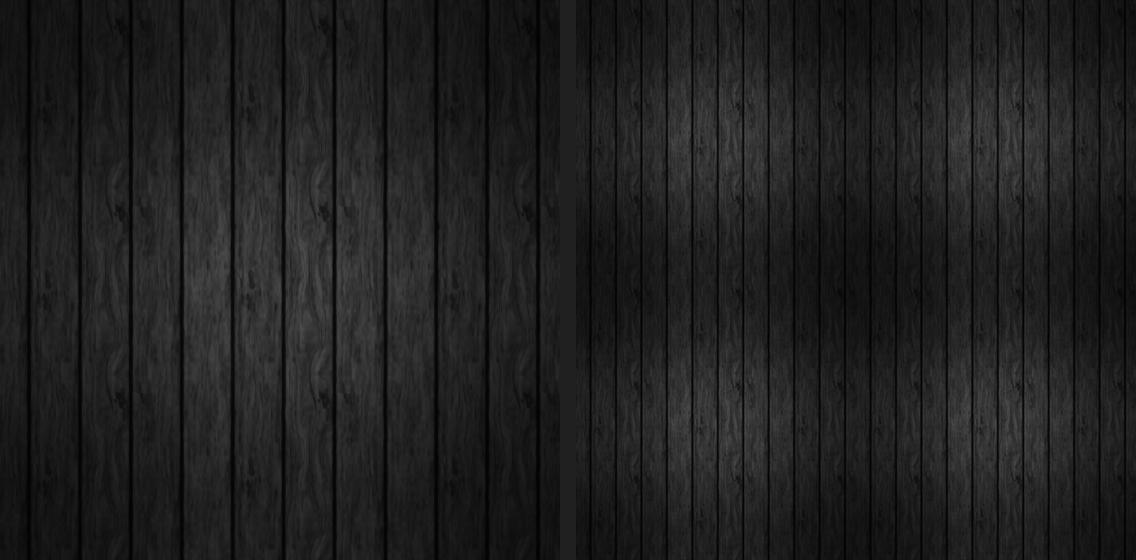
Left: one tile. Right: repeated 2 by 2.
This texture is drawn by a Shadertoy shader. Its source:

```glsl
// Dark charcoal wooden boards standing upright, lit softly in the middle.
// Eleven boards cycle through four grain kinds, each repeating three times
// in height; wrapped value noise makes fibres, streaks and worn knots.

float hash(vec2 p) {
    return fract(sin(dot(p, vec2(127.1, 311.7))) * 43758.5453);
}

// Value noise on a board: wraps in y after freq.y cells
float boardNoise(vec2 p, vec2 freq, float seed) {
    p *= freq;
    vec2 i = floor(p), f = fract(p);
    f = f * f * (3.0 - 2.0 * f);
    float x = i.x + seed * 97.0;
    float y0 = mod(i.y, freq.y), y1 = mod(i.y + 1.0, freq.y);
    return mix(mix(hash(vec2(x, y0)), hash(vec2(x + 1.0, y0)), f.x),
               mix(hash(vec2(x, y1)), hash(vec2(x + 1.0, y1)), f.x), f.y);
}

// Brightness of the wood at p: x runs over one board, y over one repeat
float woodGrain(vec2 p, float kind) {
    // Fibres bend slightly, most on the second kind
    float bend = boardNoise(p, vec2(3.0, 5.0), kind + 5.0) - 0.5;
    vec2 q = p + vec2(bend * (kind == 1.0 ? 0.22 : 0.08), 0.0);

    float broad = boardNoise(q, vec2(5.0, 2.0), kind + 10.0);
    float streak = boardNoise(q, vec2(11.0, 5.0), kind + 15.0);
    float fibre = boardNoise(q, vec2(24.0, 9.0), kind + 20.0);
    float pores = boardNoise(q, vec2(30.0, 42.0), kind + 25.0);
    float tone = 1.0 + 0.20 * (broad - 0.5) + 0.26 * (streak - 0.5)
               + 0.34 * (fibre - 0.5) + 0.24 * (pores - 0.5);

    // Short dark cracks along the fibres
    tone -= 0.20 * smoothstep(0.68, 0.9, boardNoise(q, vec2(20.0, 14.0), kind + 30.0));

    // Pale slivers
    tone += 0.13 * smoothstep(0.62, 0.8, boardNoise(q, vec2(8.0, 6.0), kind + 35.0));

    // Worn knots gathered around one spot of each kind
    int k = int(kind);
    float dx = p.x - fract(0.35 + kind * 0.43);
    float dy = fract(p.y - vec4(0.45, 0.85, 0.8, 0.3)[k] + 0.5) - 0.5;
    float spot = exp(-dx * dx / 0.05 - dy * dy / 0.025);
    float flakes = 0.6 * boardNoise(q, vec2(8.0, 13.0), kind + 40.0)
                 + 0.4 * boardNoise(q, vec2(18.0, 34.0), kind + 45.0);
    float wear = spot * smoothstep(0.46, 0.62, flakes);
    tone *= 1.0 - vec4(0.45, 0.55, 0.45, 0.15)[k] * wear;

    // Faint split inside the second kind
    if (kind == 1.0) tone *= 1.0 - 0.22 * exp(-pow((q.x - 0.6) / 0.02, 2.0));
    return tone;
}

void mainImage(out vec4 fragColor, in vec2 fragCoord) {
    vec2 uv = fragCoord / iResolution.xy;

    // Board number, wrapped at the sides, and place on the board
    float across = uv.x * 11.0 - 0.57;
    float board = mod(floor(across), 11.0);
    vec2 p = vec2(fract(across), fract(uv.y * 3.0));
    float tone = woodGrain(p, mod(board, 4.0));
    tone *= 0.95 + 0.1 * hash(vec2(board, 8.3));

    // Groove: black line, soft shadow and a faint bevel
    float edge = min(p.x, 1.0 - p.x);
    float pixel = 11.0 / iResolution.x;
    float chip = 0.012 * boardNoise(p, vec2(2.0, 24.0), board + 60.0);
    tone *= 1.0 - 0.4 * exp(-edge / 0.045);
    tone *= mix(0.28, 1.0, smoothstep(0.012, 0.03 + pixel, edge - chip));
    tone += 0.08 * exp(-pow((p.x - 0.09) / 0.025, 2.0));

    // Soft light that falls off evenly towards the borders
    vec2 fall = cos(3.14159265 * uv);
    float light = 0.24 * exp(-0.6 * dot(fall, fall));

    fragColor = vec4(vec3(light * tone), 1.0);
}
```
